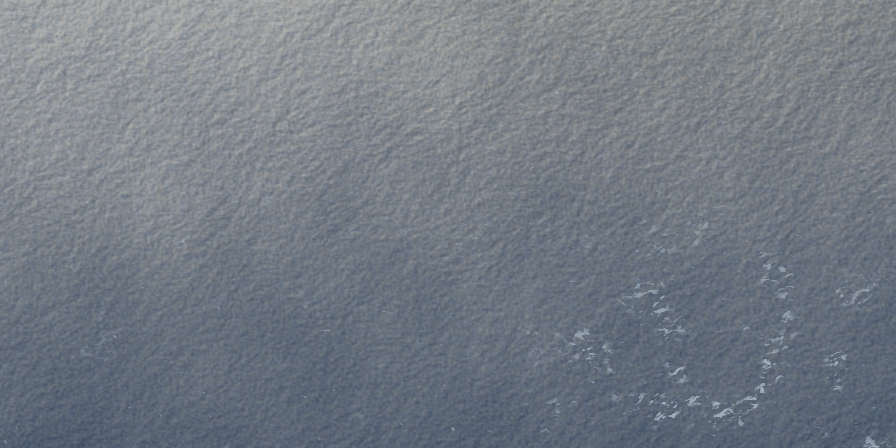
Reproduce this texture procedurally as a Shadertoy shader.

```glsl
const vec3 SLATE_DARK = vec3(0.330, 0.375, 0.440);
const vec3 SLATE_MID = vec3(0.450, 0.480, 0.518);
const vec3 SLATE_LIGHT = vec3(0.590, 0.605, 0.618);
const vec3 CHALK = vec3(0.67, 0.73, 0.78);
const vec2 TO_LIGHT = vec2(-0.75, 0.66);

vec2 hashGradient(vec2 cell) {
    vec3 q = fract(cell.xyx * vec3(0.1031, 0.1030, 0.0973));
    q += dot(q, q.yzx + 33.33);
    float angle = 6.2832 * fract((q.x + q.y) * q.z);
    return vec2(cos(angle), sin(angle));
}

// Gradient noise, roughly -0.7 to 0.7
float gradientNoise(vec2 p) {
    vec2 i = floor(p), f = p - i;
    vec2 w = f * f * f * (f * (f * 6.0 - 15.0) + 10.0);
    vec2 e = vec2(0.0, 1.0);
    float a = dot(hashGradient(i), f);
    float b = dot(hashGradient(i + e.yx), f - e.yx);
    float c = dot(hashGradient(i + e.xy), f - e.xy);
    float d = dot(hashGradient(i + e.yy), f - e.yy);
    return mix(mix(a, b, w.x), mix(c, d, w.x), w.y);
}

float fbm(vec2 p, int octaves, float gain) {
    float sum = 0.0, amplitude = 1.0;
    for (int i = 0; i < octaves; i++) {
        sum += amplitude * gradientNoise(p);
        p = mat2(1.6, 1.2, -1.2, 1.6) * p + 17.3;
        amplitude *= gain;
    }
    return sum;
}

vec2 rotate(vec2 p, float angle) {
    float c = cos(angle), s = sin(angle);
    return vec2(c * p.x + s * p.y, c * p.y - s * p.x);
}

// Cleaved surface: slanted ripples, creased flakes and fine chips
float stoneHeight(vec2 p) {
    vec2 bent = p + 0.02 * vec2(gradientNoise(p * 7.0), gradientNoise(p * 7.0 + 40.0));
    float ripples = gradientNoise(rotate(bent, 0.95) * vec2(15.0, 30.0));
    float flakes = abs(gradientNoise(rotate(bent, 0.8) * vec2(20.0, 34.0) + 31.0));
    float chips = fbm(rotate(bent, 0.4) * vec2(36.0, 52.0) + 9.0, 3, 0.62);
    return 0.5 * ripples + 0.7 * flakes + 0.9 * chips;
}

float reliefLight(vec2 p, float reach) {
    return stoneHeight(p) - stoneHeight(p + reach * TO_LIGHT);
}

// Broad falloff of light from the upper left, with cloudy mottling
float broadTone(vec2 p) {
    vec2 glow = p - vec2(0.35, 0.95);
    float tone = 0.03 + 0.96 * p.y - 0.16 * p.x * p.y;
    tone += 0.18 * exp(-3.0 * dot(glow, glow));
    tone += 0.15 * fbm(p * 2.5 + 5.0, 3, 0.6);
    return tone + 0.13 * gradientNoise(rotate(p, 1.0) * vec2(4.0, 13.0));
}

vec3 slateRamp(float t) {
    vec3 lower = mix(SLATE_DARK, SLATE_MID, clamp(t * 2.0, -0.6, 1.0));
    return mix(lower, SLATE_LIGHT, clamp(t * 2.0 - 1.0, 0.0, 1.6));
}

// Thin broken flecks along a direction
float flecks(vec2 p, float angle, vec2 frequency, float threshold) {
    vec2 bent = p + 0.008 * vec2(gradientNoise(p * 35.0), gradientNoise(p * 35.0 + 8.0));
    float n = fbm(rotate(bent, angle) * frequency, 3, 0.65);
    return smoothstep(threshold, threshold + 0.35, n);
}

float scuffs(vec2 p) {
    float zone = smoothstep(0.8, 1.5, p.x) * (1.0 - smoothstep(0.1, 0.75, p.y));
    float patches = smoothstep(0.25, 0.6, fbm(p * 8.0 + 2.7, 3, 0.5) + 0.20 * zone);
    float clustered = flecks(p, 0.35, vec2(38.0, 80.0), 0.10) * patches * (0.3 + 0.7 * zone);
    float scattered = flecks(p + 3.0, -0.3, vec2(36.0, 85.0), 0.60);
    return clamp(clustered + 0.6 * scattered, 0.0, 1.0);
}

void mainImage(out vec4 fragColor, in vec2 fragCoord) {
    vec2 p = fragCoord / iResolution.y;

    // Lit stone, rougher toward the top
    float relief = reliefLight(p, 0.006) * mix(0.27, 0.42, smoothstep(0.0, 0.9, p.y));
    float grain = 0.27 * gradientNoise(p * 122.0);
    vec3 color = slateRamp(broadTone(p) + relief + grain);

    // Warm grey drift in the upper right, faint mineral tint
    float warmth = smoothstep(0.35, 1.0, p.y) * smoothstep(0.3, 1.4, p.x);
    color += vec3(0.010, 0.002, -0.016) * warmth;
    color += vec3(0.020, 0.003, -0.020) * gradientNoise(p * 60.0 + 21.0);

    // Chalky wear
    color = mix(color, CHALK, 0.85 * scuffs(p));
    fragColor = vec4(color, 1.0);
}
```
